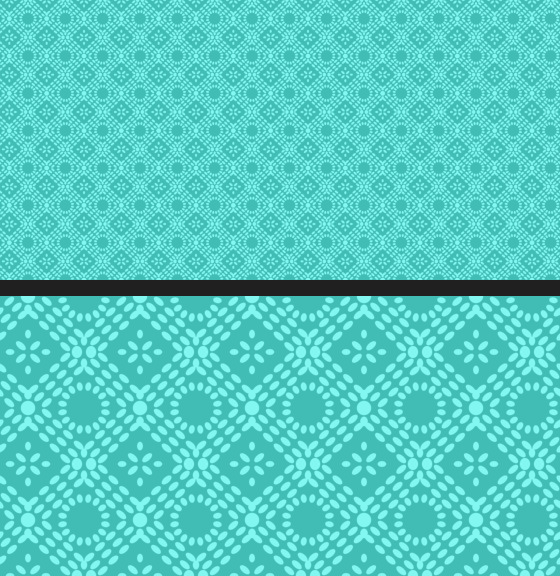
Top, the full canvas; bottom, a detail of the centre.
This pattern is drawn by a WebGL 1 fragment shader. Its source:

```glsl
precision highp float;
// Fine teal lace: a mirrored tile of dashes and beads, 15 across, 7.5 down.
// Dashed diagonal chains run between bead clusters and enclose an open
// medallion with radial petals and a small four-petal flower.

uniform vec2 u_resolution;

#define REPEATS 15.0
#define TILE_OFFSET vec2(0.75, 0.0)
#define GROUND vec3(0.26, 0.74, 0.71)
#define LIGHT vec3(0.51, 0.97, 0.95)
#define DASH vec2(0.053, 0.027)
#define DASH_TILT 0.72
#define MAIN_CHAIN 0.50
#define SIDE_CHAIN 0.38
#define MEDALLION_RADIUS 0.195
#define PETAL vec2(0.038, 0.026)
#define BEAD 0.064
#define SOFTNESS 0.8

const float TAU = 6.2831853;
const float FAR = 1.0;

vec2 rotate(vec2 p, float a) {
  float c = cos(a), s = sin(a);
  return vec2(c * p.x + s * p.y, c * p.y - s * p.x);
}

// Approximate signed distance to an ellipse with half axes r
float ellipse(vec2 p, vec2 r) {
  float k = length(p / r);
  float g = length(p / (r * r));
  return k * (k - 1.0) / max(g, 0.001);
}

// Four dashes along the diagonal x + y = span, spaced by step from start
float chain(vec2 p, float span, float start, float step) {
  float d = FAR;
  for (int i = 0; i < 4; i++) {
    float t = start + float(i) * step;
    vec2 center = span * vec2(t, 1.0 - t);
    d = min(d, ellipse(rotate(p - center, -DASH_TILT), DASH));
  }
  return d;
}

// Radial petals around the open centre
float medallion(vec2 p) {
  float d = FAR;
  for (int i = 0; i < 4; i++) {
    float angle = (float(i) + 0.5) / 16.0 * TAU;
    vec2 local = rotate(p, angle) - vec2(MEDALLION_RADIUS, 0.0);
    d = min(d, ellipse(local, PETAL));
  }
  return d;
}

// Four diagonal petals with small leaves between them
float flower(vec2 p) {
  float d = ellipse(rotate(p, DASH_TILT) - vec2(0.085, 0.0), DASH);
  d = min(d, ellipse(p - vec2(0.16, 0.0), PETAL));
  return min(d, ellipse(p - vec2(0.0, 0.16), PETAL.yx));
}

// Bead clusters where the main chains meet
float beads(vec2 p) {
  float d = length(p - vec2(0.5, 0.0)) - BEAD;
  d = min(d, ellipse(p - vec2(0.5, 0.12), vec2(0.034, 0.043)));
  d = min(d, ellipse(p - vec2(0.063, 0.5), vec2(0.046, 0.054)));
  return min(d, ellipse(p - vec2(0.0, 0.4), PETAL.yx * 1.1));
}

void main() {
  vec2 tile = gl_FragCoord.xy / u_resolution.x * REPEATS - TILE_OFFSET;
  vec2 q = abs(fract(tile + 0.5) - 0.5);
  vec2 corner = 0.5 - q;

  float d = chain(q, MAIN_CHAIN, 0.2, 0.2);
  d = min(d, chain(q, SIDE_CHAIN, 0.125, 0.25));
  d = min(d, chain(corner, SIDE_CHAIN, 0.125, 0.25));
  d = min(d, min(medallion(q), min(flower(corner), beads(q))));

  // Edge width follows the pixel size in tile units
  float edge = SOFTNESS * REPEATS / u_resolution.x;
  float ink = 1.0 - smoothstep(-edge, edge, d);
  gl_FragColor = vec4(mix(GROUND, LIGHT, ink), 1.0);
}
```
